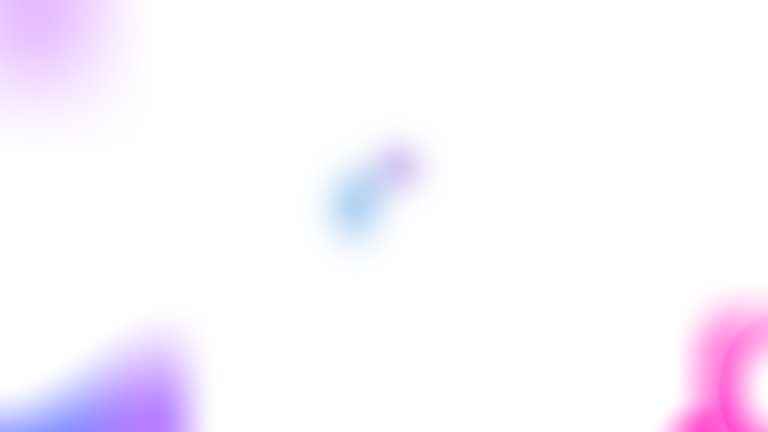
Write a Shadertoy shader that draws this background.

```glsl
// Soft pastel glows on white: a lilac corner, a violet hill, a small blue
// and lilac smudge in the middle, and a pink curl around a pale hollow.
// Each glow is a smooth coverage mask that tints the white ground.

// Smooth ramp from 0 at a to 1 at b; the ends may come in either order.
float ramp(float a, float b, float x) {
    float t = clamp((x - a) / (b - a), 0.0, 1.0);
    return t * t * (3.0 - 2.0 * t);
}

// Bell-shaped spot with its own width and height.
float glow(vec2 p, vec2 center, vec2 size) {
    vec2 d = (p - center) / size;
    return exp(-dot(d, d));
}

// Violet hill: a rising upper edge and a steep right flank.
float hillMask(vec2 p) {
    float rise = ramp(0.0, 0.38, p.x);
    float top = mix(0.115, 0.31, rise);
    float depth = mix(0.17, 0.30, rise);
    return ramp(top, top - depth, p.y) * ramp(0.51, 0.36, p.x);
}

// Pink curl: a flared left edge, a soft top and a hollow with a crisp rim.
float curlMask(vec2 p) {
    float left = 1.55 - 0.05 * ramp(0.085, 0.0, p.y) + 0.03 * ramp(0.18, 0.34, p.y);
    float body = ramp(left, left + 0.14, p.x) * ramp(0.36, 0.18, p.y);
    float radius = length((p - vec2(1.80, 0.10)) / vec2(0.135, 0.172));
    float hollow = ramp(0.15, 1.05, radius);
    float rim = 1.0 - 0.12 * ramp(0.98, 1.03, radius) * ramp(1.5, 1.03, radius);
    return body * hollow * rim;
}

void mainImage(out vec4 fragColor, in vec2 fragCoord) {
    // Height runs from 0 to 1; width is scaled to a 16:9 frame.
    vec2 p = fragCoord / iResolution.xy * vec2(16.0 / 9.0, 1.0);
    vec3 color = vec3(1.0);

    // Lilac corner
    float corner = ramp(0.30, 0.0, abs(p.x - 0.08)) * ramp(0.62, 1.0, p.y);
    color = mix(color, vec3(0.90, 0.73, 1.0), corner);

    // Violet hill, blue on the left
    vec3 violet = mix(vec3(0.50, 0.55, 1.0), vec3(0.71, 0.49, 1.0), ramp(0.13, 0.34, p.x));
    color = mix(color, violet, hillMask(p));

    // Central smudge
    color = mix(color, vec3(0.80, 0.72, 0.93), 0.75 * glow(p, vec2(0.920, 0.612), vec2(0.062, 0.060)));
    color = mix(color, vec3(0.66, 0.81, 0.94), 0.85 * glow(p, vec2(0.822, 0.522), vec2(0.066, 0.080)));
    color = mix(color, vec3(0.68, 0.77, 0.94), 0.45 * glow(p, vec2(0.865, 0.570), vec2(0.048, 0.050)));

    // Pink curl, hottest at the bottom
    vec3 pink = mix(vec3(1.0, 0.29, 0.81), vec3(1.0, 0.46, 0.85), ramp(0.0, 0.24, p.y));
    color = mix(color, pink, curlMask(p));

    fragColor = vec4(color, 1.0);
}
```
